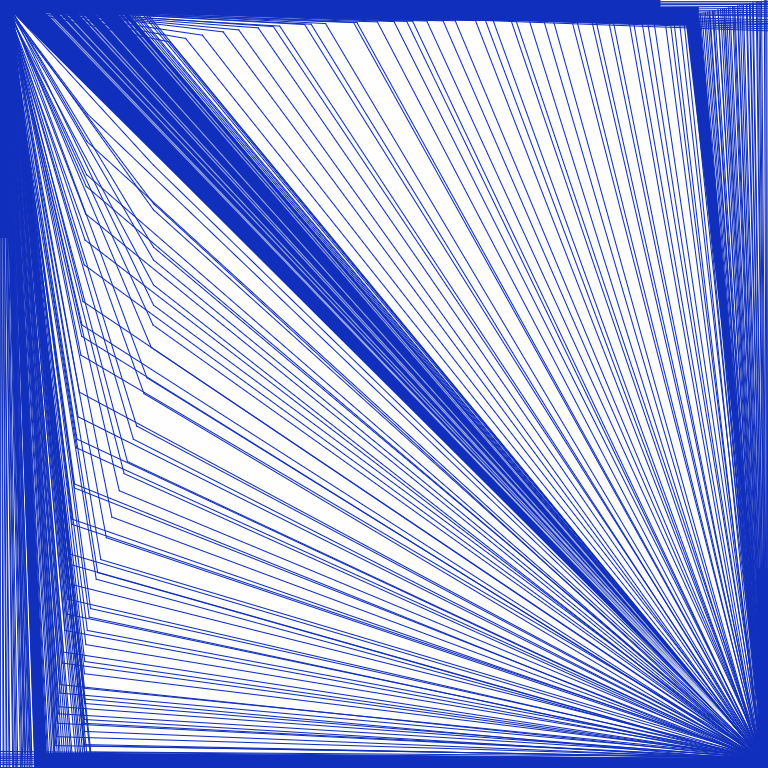
This background is drawn by a Shadertoy shader. Its source:

```glsl
// Blue string-art fans stretched between two opposite corners over white.
const vec3 PAPER = vec3(0.995, 0.995, 1.0);
const vec3 INK = vec3(0.065, 0.185, 0.74);
const float HALF_WIDTH = 0.00068;           // half the thickness of a thread
const vec2 TOP_LEFT = vec2(0.011, 0.011);   // fan corners, y runs downward
const vec2 BOTTOM_RIGHT = vec2(0.992, 0.988);
const int SIDE_THREADS = 36;
const int TOP_THREADS = 46;
const int STREAKS = 9;

float pixel;        // size of one pixel in canvas units
float bare = 1.0;   // share of paper still uncovered

float hash(float n) { return fract(sin(n * 12.9898) * 43758.545); }

void cover(float amount) { bare *= 1.0 - amount; }

// Box-filtered coverage of a thin segment
float thread(vec2 p, vec2 a, vec2 b) {
    vec2 ab = b - a;
    float d = length(p - a - ab * clamp(dot(p - a, ab) / dot(ab, ab), 0.0, 1.0));
    return clamp((HALF_WIDTH - d) / pixel + 0.5, 0.0, 1.0)
         - clamp((-HALF_WIDTH - d) / pixel + 0.5, 0.0, 1.0);
}

float cross2(vec2 a, vec2 b) { return a.x * b.y - a.y * b.x; }

float side(vec2 p, vec2 a, vec2 b) { return cross2(b - a, p - a) / length(b - a); }

float triangle(vec2 p, vec2 a, vec2 b, vec2 c) {
    float turn = sign(cross2(b - a, c - a));
    float inner = min(turn * side(p, a, b), min(turn * side(p, b, c), turn * side(p, c, a)));
    return clamp(inner / pixel + 0.5, 0.0, 1.0);
}

float rect(vec2 p, vec2 low, vec2 high) {
    vec2 inner = min(p - low, high - p);
    return clamp(min(inner.x, inner.y) / pixel + 0.5, 0.0, 1.0);
}

// Threads from the span a0-a1 to the span b0-b1
void bundle(vec2 p, vec2 a0, vec2 a1, vec2 b0, vec2 b1, int count, float seed) {
    for (int i = 0; i < count; i++) {
        float k = float(i);
        float s = (k + hash(k + seed)) / float(count);
        float t = (k + hash(k + seed + 57.0)) / float(count);
        cover(thread(p, mix(a0, a1, s), mix(b0, b1, t)));
    }
}

// One thread from corner to corner, bent at an elbow
void bentThread(vec2 p, vec2 elbow, float seed) {
    vec2 jitter = (vec2(hash(seed), hash(seed + 31.0)) - 0.5) * 0.006;
    cover(thread(p, TOP_LEFT + jitter, elbow));
    cover(thread(p, elbow, BOTTOM_RIGHT + jitter));
}

// Position along a fan, growing denser toward its end
float spread(int i, int count, float seed) {
    float t = (float(i) + hash(float(i) + seed)) / float(count);
    return 1.0 - pow(1.0 - t, 1.5);
}

void fans(vec2 p) {
    // Two rows of elbows on the left
    for (int i = 0; i < SIDE_THREADS; i++) {
        float k = float(i);
        float y = mix(0.13, 0.985, spread(i, SIDE_THREADS, 3.0));
        bentThread(p, vec2(0.115 - 0.045 * y * y, y), k + 100.0);
        y = mix(0.21, 0.98, spread(i, SIDE_THREADS, 19.0));
        bentThread(p, vec2(0.2 - 0.09 * smoothstep(0.4, 0.88, y), y), k + 200.0);
    }
    // Elbows along the top
    for (int i = 0; i < TOP_THREADS; i++) {
        float x = mix(0.21, 0.9, spread(i, TOP_THREADS, 41.0));
        bentThread(p, vec2(x, 0.026 + 0.032 * exp((0.21 - x) * 9.0)), float(i) + 300.0);
    }
}

void diagonalBand(vec2 p) {
    float band = triangle(p, vec2(0.011), vec2(0.161, 0.011), BOTTOM_RIGHT);
    for (int i = 0; i < STREAKS; i++) {
        float x = mix(0.04, 0.16, hash(float(i) + 71.0));
        band *= 1.0 - 0.6 * thread(p, vec2(x, 0.012), BOTTOM_RIGHT);
    }
    cover(band);
    bundle(p, vec2(0.157, 0.012), vec2(0.188, 0.012), BOTTOM_RIGHT, BOTTOM_RIGHT, 9, 83.0);
}

void borders(vec2 p) {
    // Left
    cover(rect(p, vec2(-0.1), vec2(0.011, 0.31)));
    cover(triangle(p, vec2(0.0), vec2(0.013, 0.01), vec2(0.03, 0.85)));
    cover(triangle(p, TOP_LEFT, vec2(0.045, 1.0), vec2(0.062, 1.0)));
    bundle(p, vec2(0.008, 0.01), vec2(0.014, 0.01), vec2(0.03, 0.98), vec2(0.12, 0.98), 34, 7.0);
    bundle(p, vec2(0.0, 0.01), vec2(0.012, 0.01), vec2(0.0, 1.0), vec2(0.05, 1.0), 24, 11.0);
    // Top
    cover(rect(p, vec2(-0.1), vec2(0.86, 0.012)));
    cover(triangle(p, vec2(0.0, 0.008), vec2(0.91, 0.009), vec2(0.91, 0.034)));
    bundle(p, vec2(0.6, 0.002), vec2(0.6, 0.026), vec2(1.0, 0.0), vec2(1.0, 0.042), 16, 23.0);
    // Right
    cover(rect(p, vec2(0.986, 0.74), vec2(1.1)));
    cover(triangle(p, vec2(0.893, 0.03), vec2(0.912, 0.03), vec2(0.99, 0.85)));
    bundle(p, vec2(0.9, 0.02), vec2(1.0, 0.0), vec2(0.984, 0.9), vec2(1.0, 1.0), 46, 37.0);
    // Bottom
    cover(rect(p, vec2(0.045, 0.986), vec2(1.1)));
    cover(triangle(p, vec2(0.045, 0.98), vec2(1.0, 0.988), vec2(0.045, 1.0)));
    bundle(p, vec2(0.0, 0.978), vec2(0.0, 1.0), vec2(1.0, 0.987), vec2(1.0, 1.0), 9, 53.0);
}

void mainImage(out vec4 fragColor, in vec2 fragCoord) {
    vec2 p = fragCoord / iResolution.xy;
    p.y = 1.0 - p.y;
    pixel = 1.0 / iResolution.y;
    fans(p);
    diagonalBand(p);
    borders(p);
    fragColor = vec4(mix(INK, PAPER, bare), 1.0);
}
```
